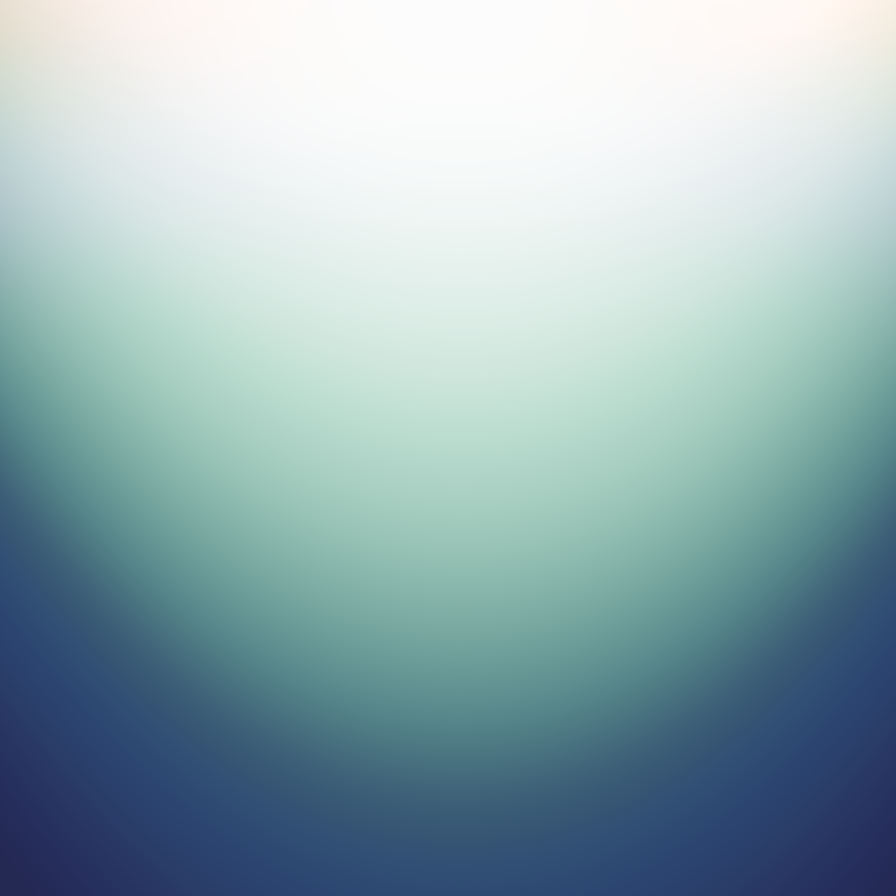
Write a Shadertoy shader that draws this background.

```glsl
// Smooth curve through evenly spaced colours, from pale surface to deep water
vec3 depthColor(float depth) {
    const vec3 stops[14] = vec3[14](
        vec3(.99, .99, .99), vec3(.985, .988, .985), vec3(.96, .975, .972),
        vec3(.90, .945, .93), vec3(.825, .91, .875), vec3(.72, .855, .805),
        vec3(.61, .775, .725), vec3(.48, .665, .635), vec3(.345, .53, .545),
        vec3(.235, .37, .465), vec3(.18, .29, .45), vec3(.165, .24, .415),
        vec3(.15, .19, .37), vec3(.14, .16, .33));

    float position = clamp(depth * 10.0, 0.0, 12.999);
    int i = int(position);
    float f = position - float(i);
    vec3 before = stops[max(i - 1, 0)];
    vec3 start = stops[i];
    vec3 end = stops[i + 1];
    vec3 after = stops[min(i + 2, 13)];

    // Catmull-Rom interpolation
    return start + 0.5 * f * (end - before
        + f * (2.0 * before - 5.0 * start + 4.0 * end - after
        + f * (3.0 * (start - end) + after - before)));
}

float bell(float x, float width) {
    return exp(-x * x / (width * width));
}

void mainImage(out vec4 fragColor, in vec2 fragCoord) {
    vec2 uv = fragCoord / iResolution.xy;
    float depth = 1.0 - uv.y;

    // The sides sink into darker water along a parabola
    float side = 2.0 * (uv.x - 0.515);
    float edge = side * side;
    vec3 color = depthColor(depth + 0.33 * edge);

    // Warm upper corners, with a cool haze beneath them
    color += edge * vec3(.04, -.05, -.08) * bell(depth, 0.12);
    color += edge * vec3(.05, -.015, .05) * bell(depth - 0.22, 0.11);

    // Slightly brighter corner on the right
    color += 0.04 * smoothstep(0.4, 1.0, side) * bell(depth, 0.15);

    fragColor = vec4(clamp(color, 0.0, 1.0), 1.0);
}
```
